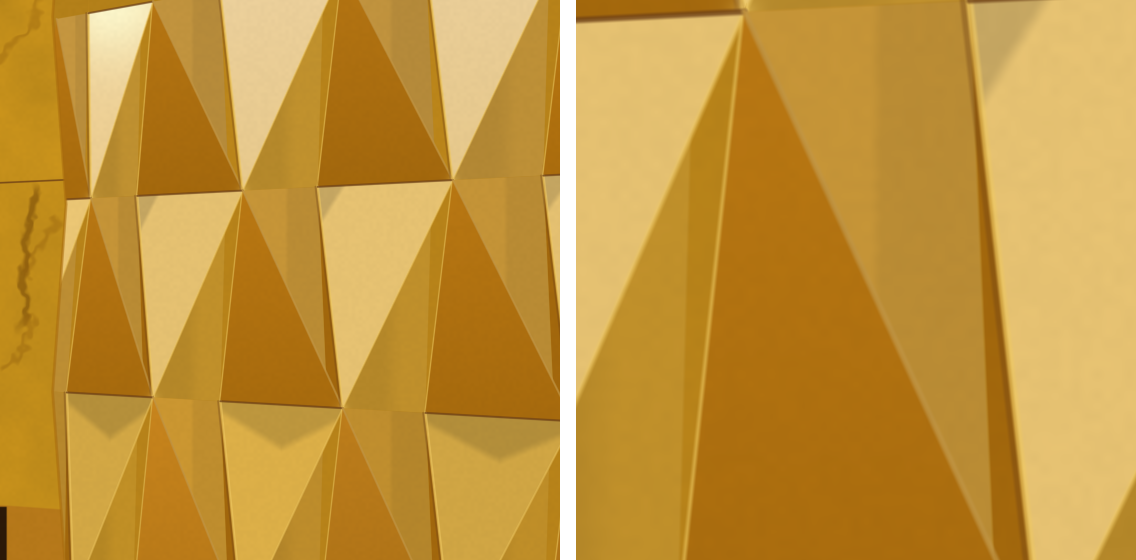
Left, the full canvas; right, a detail of the centre.
Write a WebGL 1 fragment shader that draws this pattern.

```glsl
precision highp float;
uniform vec2 u_resolution;

#define BRONZE vec3(0.66, 0.42, 0.05)
#define GOLD vec3(0.73, 0.52, 0.10)
#define TAN vec3(0.75, 0.58, 0.27)
#define PALE vec3(0.93, 0.82, 0.61)
#define CREAM vec3(0.89, 0.75, 0.44)
#define HONEY vec3(0.83, 0.66, 0.27)
#define SEAM vec3(0.42, 0.24, 0.08)
#define GLINT vec3(0.93, 0.78, 0.38)
#define SLOT 0.76
#define EDGE_WIDTH 0.0022
#define VARIATION 0.045

float hash(vec2 p) {
  vec3 h = fract(vec3(p.xyx) * 0.1031);
  h += dot(h, h.yzx + 33.33);
  return fract((h.x + h.y) * h.z);
}

float noise(vec2 p) {
  vec2 c = floor(p), f = fract(p);
  f = f * f * (3.0 - 2.0 * f);
  return mix(mix(hash(c), hash(c + vec2(1, 0)), f.x),
             mix(hash(c + vec2(0, 1)), hash(c + vec2(1, 1)), f.x), f.y);
}

// Lattice point i on seam j, with the wall receding to the left; y runs down
vec2 node(float i, float j) {
  float t = i - 2.0, d = j - 1.0;
  float x = 0.4336 + 0.1693 * t + 0.0091 * t * t;
  x += 0.0156 * max(-1.0 - t, 0.0) * (3.0 - j);
  float y = 0.362 - 0.05 * x + d * (0.332 + 0.107 * x);
  return vec2(x, y + 0.5 * d * (d - 1.0) * (0.022 - 0.023 * x));
}

float side(vec2 p, vec2 a, vec2 b) {
  vec2 e = normalize(b - a);
  return dot(p - a, vec2(e.y, -e.x));
}

float segment(vec2 p, vec2 a, vec2 b) {
  vec2 e = b - a;
  return length(p - a - e * clamp(dot(p - a, e) / dot(e, e), 0.0, 1.0));
}

float softness() { return max(0.0013, 0.8 / u_resolution.y); }

float facet(vec2 p, vec2 a, vec2 b, vec2 c) {
  float s = -sign(side(c, a, b));
  float d = s * max(-2.0, 0.0) + max(s * side(p, a, b), max(s * side(p, b, c), s * side(p, c, a)));
  return 1.0 - smoothstep(-softness(), softness(), d);
}

float stroke(vec2 p, vec2 a, vec2 b, float w) {
  return 1.0 - smoothstep(w - softness(), w + softness(), segment(p, a, b));
}

// Four folded facets of one panel, with their slivers, seams and glints
void panel(inout vec3 col, vec2 p, float i, float j) {
  vec2 a = node(i, j), l = node(i + SLOT, j), r = node(i + 2.0, j);
  vec2 n = node(i + 1.0, j + 1.0), m = node(i + 1.0 + SLOT, j + 1.0);
  vec2 b = node(i - 1.0 + SLOT, j + 1.0);
  float tone = 1.0 + VARIATION * (hash(vec2(i + 7.0, j + 3.0)) * 2.0 - 1.0);
  float down = clamp((p.y - a.y) / (n.y - a.y), 0.0, 1.0);

  vec3 dark = mix(BRONZE * 1.06 + 0.02, BRONZE * 0.98, down);
  dark += 0.035 * step(1.5, j);
  col = mix(col, dark * tone, facet(p, a, b, n));

  vec3 fold = mix(TAN, GOLD + 0.02, 0.2 + 0.2 * j);
  vec2 tip = mix(a, n, 0.83), notch = mix(r, n, 0.2);
  float band = smoothstep(0.55, 0.62, (p.x - a.x) / (l.x - a.x));
  col = mix(col, mix(GOLD, BRONZE * 0.96, min(j, 1.0)), facet(p, l, tip, n));
  col = mix(col, fold * tone * (1.02 - 0.06 * band), facet(p, a, l, tip));

  band = smoothstep(0.45, 0.75, (p.x - n.x) / (m.x - n.x));
  vec3 turned = mix(fold * 0.96, GOLD + vec3(0.02, 0.04, 0.02), 0.55 * hash(vec2(i + 11.0, j)));
  col = mix(col, GOLD * 0.98, facet(p, r, notch, m));
  col = mix(col, turned * (0.96 + 0.06 * band), facet(p, notch, n, m));

  // Lit face, shaded under its top edge
  vec3 lit = mix(mix(PALE, CREAM, min(j, 1.0)), HONEY, max(j - 1.0, 0.0));
  lit = mix(lit, CREAM, 0.35 * down * step(j, 0.5));
  float across = (p.x - l.x) / (r.x - l.x);
  float reach = j > 1.5 ? 0.02 + 0.06 * max(1.0 - abs(across - 0.5) * 2.0, 0.0)
                        : 0.075 * (1.0 - across / 0.2) * step(0.5, j);
  float depth = p.y - mix(l.y, r.y, across);
  lit *= 1.0 - 0.14 * (1.0 - smoothstep(reach - 0.012, reach + 0.008, depth)) * step(0.5, j);
  lit += vec3(0.05, 0.14, 0.18) * exp(-90.0 * dot(p - vec2(0.2, 0.0), p - vec2(0.2, 0.0)));
  col = mix(col, lit * tone, facet(p, l, r, n));

  col = mix(col, GLINT, 0.65 * stroke(p, l, n, EDGE_WIDTH));
  col = mix(col, GLINT, 0.5 * stroke(p, r, n, EDGE_WIDTH * 0.7));
  col = mix(col, GLINT, 0.55 * stroke(p, r, m, EDGE_WIDTH));
  col = mix(col, TAN, 0.7 * stroke(p, a, n, EDGE_WIDTH * 0.8));
  col = mix(col, SEAM, 0.35 * stroke(p + vec2(0.004, 0.0), l, n, EDGE_WIDTH * 0.8));
  col = mix(col, SEAM, 0.75 * stroke(p, l, r, EDGE_WIDTH * 0.8));
  col = mix(col, GLINT, 0.8 * exp(-length(p - n) * 180.0));
}

// Veined stone strip beside the panels
vec3 marble(vec2 p) {
  float cloud = noise(p * vec2(14, 7)) * 0.6 + noise(p * 30.0) * 0.4;
  vec3 col = GOLD * (0.97 + 0.1 * cloud) + vec3(0.01, 0.02, 0.0);
  float wander = 0.03 * (noise(vec2(p.y * 22.0, 4.0)) - 0.5) + 0.012 * (noise(p * 90.0) - 0.5);
  float crack = abs(p.x - 0.06 + 0.02 * smoothstep(0.33, 0.45, p.y) - wander);
  float span = smoothstep(0.32, 0.35, p.y) * (1.0 - smoothstep(0.55, 0.61, p.y));
  col = mix(col, BRONZE * 0.75, 0.65 * span * (1.0 - smoothstep(0.002, 0.011, crack)));
  float branch = segment(p + wander, vec2(0.0, 0.65), vec2(0.06, 0.57));
  branch = min(branch, segment(p + wander, vec2(0.105, 0.4), vec2(0.05, 0.49)));
  branch = min(branch, segment(p + wander, vec2(0.0, 0.12), vec2(0.07, 0.0)));
  col = mix(col, BRONZE * 0.85, 0.35 * (1.0 - smoothstep(0.001, 0.011, branch)));
  col = mix(col, SEAM, 0.8 * stroke(p, vec2(-0.1, 0.331), vec2(0.12, 0.321), 0.0015));

  // Ledge and dark recess at the foot
  col = mix(col, BRONZE + 0.05, smoothstep(0.9, 0.904, p.y - 0.07 * p.x));
  float recess = smoothstep(0.903, 0.907, p.y) * (1.0 - smoothstep(0.01, 0.014, p.x));
  return mix(col, SEAM * 0.4, recess);
}

void main() {
  vec2 p = gl_FragCoord.xy / u_resolution;
  p.y = 1.0 - p.y;
  vec3 col = GOLD * 0.96;
  for (int row = 0; row < 3; row++) {
    float j = float(row);
    for (int k = 0; k < 4; k++) {
      panel(col, p, 2.0 * float(k) - 1.0 - mod(j, 2.0), j);
    }
  }
  // Zigzag border between stone and panels
  float border = 0.094 + 0.024 * (1.0 - abs(mod((p.y - 0.03) / 0.335, 2.0) - 1.0));
  float stone = 1.0 - smoothstep(-softness(), softness(), p.x - border);
  col = mix(col, marble(p), stone);
  col = mix(col, BRONZE, 0.6 * (1.0 - smoothstep(0.001, 0.004, abs(p.x - border))));
  col *= 0.99 + 0.02 * noise(p * 160.0);
  gl_FragColor = vec4(col, 1.0);
}
```
